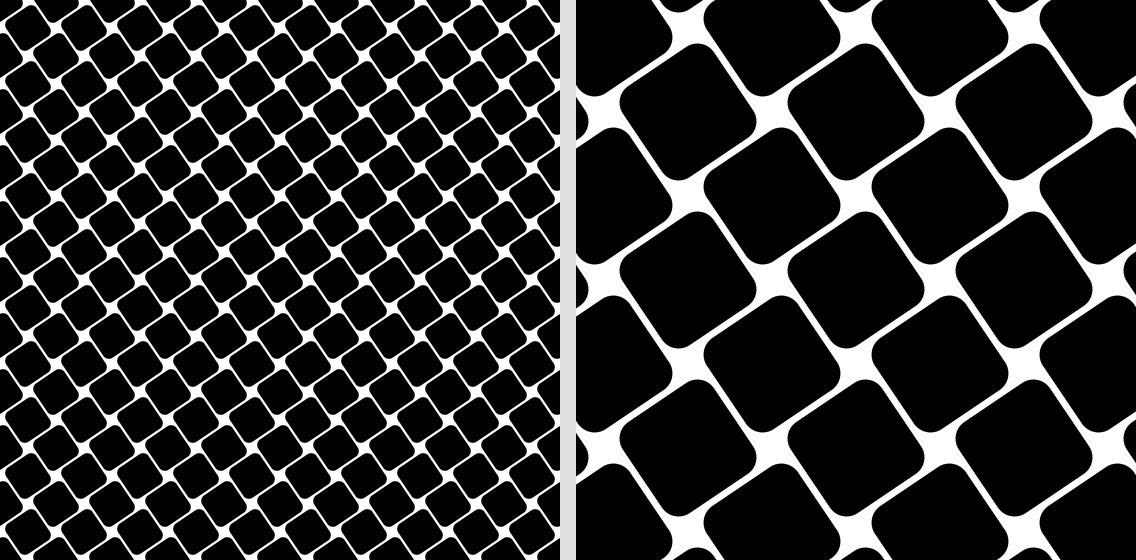
Left: the whole. Right: its middle third, enlarged.
Reproduce this pattern procedurally as a Shadertoy shader.

```glsl
// Staggered lattice of tilted, rounded black squares on a white ground.

const float REPEATS = 10.0;        // cells across and down, two squares per cell
const float TILT = radians(34.0);  // counterclockwise turn of each square
const float HALF_SIDE = 0.327;     // in cells
const float CORNER_RADIUS = 0.12;  // in cells
const vec3 GROUND = vec3(1.0);
const vec3 INK = vec3(0.0);

vec2 rotate(vec2 p, float angle) {
    float c = cos(angle), s = sin(angle);
    return vec2(c * p.x + s * p.y, c * p.y - s * p.x);
}

// Signed distance to a rounded square centred on the origin
float roundedSquare(vec2 p, float halfSide, float radius) {
    vec2 d = abs(p) - (halfSide - radius);
    return length(max(d, 0.0)) + min(max(d.x, d.y), 0.0) - radius;
}

// Distance to the squares centred on whole-number grid points
float squareGrid(vec2 p, float angle, float halfSide, float radius) {
    vec2 local = fract(p + 0.5) - 0.5;
    return roundedSquare(rotate(local, angle), halfSide, radius);
}

void mainImage(out vec4 fragColor, in vec2 fragCoord) {
    vec2 p = fragCoord / iResolution.xy * REPEATS;
    float pixel = REPEATS / min(iResolution.x, iResolution.y);

    // Two grids, offset by half a cell, form the stagger
    float d = min(squareGrid(p, TILT, HALF_SIDE, CORNER_RADIUS),
                  squareGrid(p + 0.5, TILT, HALF_SIDE, CORNER_RADIUS));

    // Edge blended over one pixel
    float coverage = clamp(0.5 - d / pixel, 0.0, 1.0);
    fragColor = vec4(mix(GROUND, INK, coverage), 1.0);
}
```
